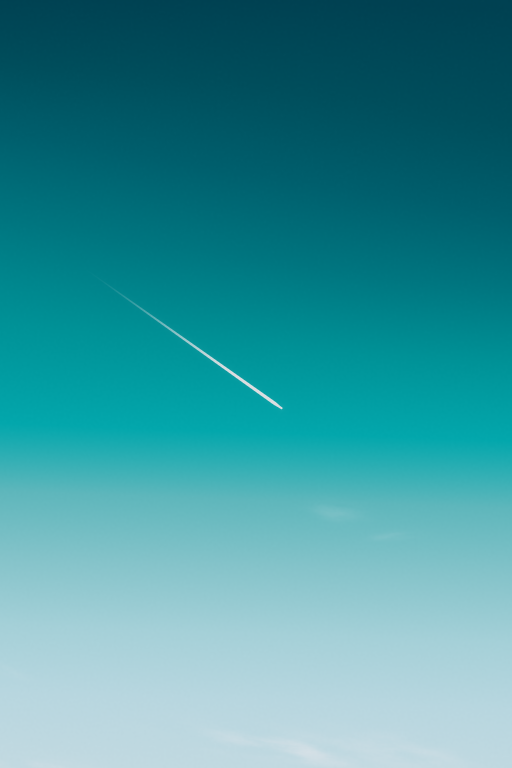
Reproduce this texture procedurally as a Shadertoy shader.

```glsl
// A teal evening sky with a thin contrail falling to the right and faint low cloud.
// The sky is two colour ramps meeting at a haze line; the trail is a tapered segment
// distance, and the clouds are soft ellipses broken up by stretched gradient noise.

#define HAZE_LINE 0.563
#define SKY_TILT 0.085
#define HAZE_TILT 0.022
#define TRAIL_TAIL vec2(0.105, 0.654)
#define TRAIL_HEAD vec2(0.3665, 0.4685)
#define TAIL_WIDTH 0.0007
#define HEAD_WIDTH 0.0023
#define TRAIL_COLOR vec3(0.86, 0.87, 0.88)
#define CLOUD_COLOR vec3(0.87, 0.89, 0.91)
#define GRAIN 0.006

const vec3 UPPER_SKY[6] = vec3[6](
    vec3(0.00, 0.255, 0.320), vec3(0.00, 0.305, 0.360), vec3(0.00, 0.370, 0.425),
    vec3(0.00, 0.460, 0.500), vec3(0.00, 0.570, 0.590), vec3(0.01, 0.655, 0.675));
const vec3 LOWER_SKY[6] = vec3[6](
    vec3(0.01, 0.655, 0.675), vec3(0.37, 0.715, 0.735), vec3(0.52, 0.765, 0.790),
    vec3(0.645, 0.815, 0.845), vec3(0.72, 0.840, 0.875), vec3(0.755, 0.850, 0.880));

vec3 ramp(vec3 stops[6], float t) {
    float s = clamp(t, 0.0, 1.0) * 5.0;
    int i = min(int(s), 4);
    return mix(stops[i], stops[i + 1], s - float(i));
}

vec2 hashGradient(vec2 cell) {
    vec2 h = vec2(dot(cell, vec2(127.1, 311.7)), dot(cell, vec2(269.5, 183.3)));
    return 2.0 * fract(sin(h) * 43758.5) - 1.0;
}

float gradientNoise(vec2 p) {
    vec2 i = floor(p), f = fract(p);
    vec2 u = f * f * f * (f * (f * 6.0 - 15.0) + 10.0);
    vec2 e = vec2(1.0, 0.0);
    float a = dot(hashGradient(i), f);
    float b = dot(hashGradient(i + e.xy), f - e.xy);
    float c = dot(hashGradient(i + e.yx), f - e.yx);
    float d = dot(hashGradient(i + e.xx), f - e.xx);
    return mix(mix(a, b, u.x), mix(c, d, u.x), u.y);
}

float fbm(vec2 p) {
    float sum = 0.0, amplitude = 0.5;
    for (int i = 0; i < 5; i++) {
        sum += amplitude * gradientNoise(p);
        p = mat2(1.6, 1.2, -1.2, 1.6) * p + 3.7;
        amplitude *= 0.5;
    }
    return sum;
}

// Sky colour; the darkest part leans towards the right edge
vec3 sky(float depth, float across) {
    float lean = smoothstep(0.0, 0.2, depth) * (1.0 - smoothstep(0.25, 0.58, depth));
    depth += (0.5 - across) * (HAZE_TILT + SKY_TILT * lean);
    return depth < HAZE_LINE
        ? ramp(UPPER_SKY, depth / HAZE_LINE)
        : ramp(LOWER_SKY, (depth - HAZE_LINE) / (1.0 - HAZE_LINE));
}

// Opacity of the trail, narrowing and fading towards its tail
float contrail(vec2 p, float pixel) {
    vec2 axis = TRAIL_HEAD - TRAIL_TAIL, q = p - TRAIL_TAIL;
    float along = clamp(dot(q, axis) / dot(axis, axis), 0.0, 1.0);
    float dist = length(q - axis * along);
    float width = mix(TAIL_WIDTH, HEAD_WIDTH, along);
    width *= 1.0 - 0.4 * smoothstep(0.96, 1.0, along);
    float cover = clamp(0.5 + (width - dist) / pixel, 0.0, 1.0);
    float glow = 0.12 * exp(-dist / 0.0025);
    return max(cover, glow) * smoothstep(0.0, 0.8, along);
}

// Opacity of a streaky cloud in a sloped ellipse
float cloud(vec2 p, vec2 center, vec2 radius, float slope) {
    vec2 q = p - center;
    q.y -= slope * q.x;
    float body = exp(-dot(q / radius, q / radius));
    float streaks = fbm(vec2(q.x * 12.0, q.y * 45.0) + center * 40.0);
    return body * smoothstep(-0.25, 0.35, streaks);
}

void mainImage(out vec4 fragColor, in vec2 fragCoord) {
    vec2 p = fragCoord / iResolution.y;
    float across = fragCoord.x / iResolution.x;
    vec3 color = sky(1.0 - p.y, across);

    // Low cloud bank and the faint wisps above it
    float bank = 0.75 * cloud(p, vec2(0.385, 0.024), vec2(0.12, 0.018), -0.16);
    bank += 0.50 * cloud(p, vec2(0.52, 0.020), vec2(0.09, 0.020), -0.20);
    bank += 0.45 * cloud(p, vec2(0.04, 0.004), vec2(0.10, 0.012), -0.12);
    bank += 0.25 * cloud(p, vec2(0.0, 0.130), vec2(0.03, 0.006), -0.35);
    float wisps = 0.20 * cloud(p, vec2(0.442, 0.332), vec2(0.034, 0.012), -0.15);
    wisps += 0.22 * cloud(p, vec2(0.515, 0.303), vec2(0.030, 0.005), 0.08);
    color = mix(color, CLOUD_COLOR, clamp(bank + wisps, 0.0, 1.0));

    // Contrail and a fine grain against banding
    color = mix(color, TRAIL_COLOR, contrail(p, 1.0 / iResolution.y));
    color += GRAIN * gradientNoise(p * 230.0);
    fragColor = vec4(clamp(color, 0.0, 1.0), 1.0);
}
```
